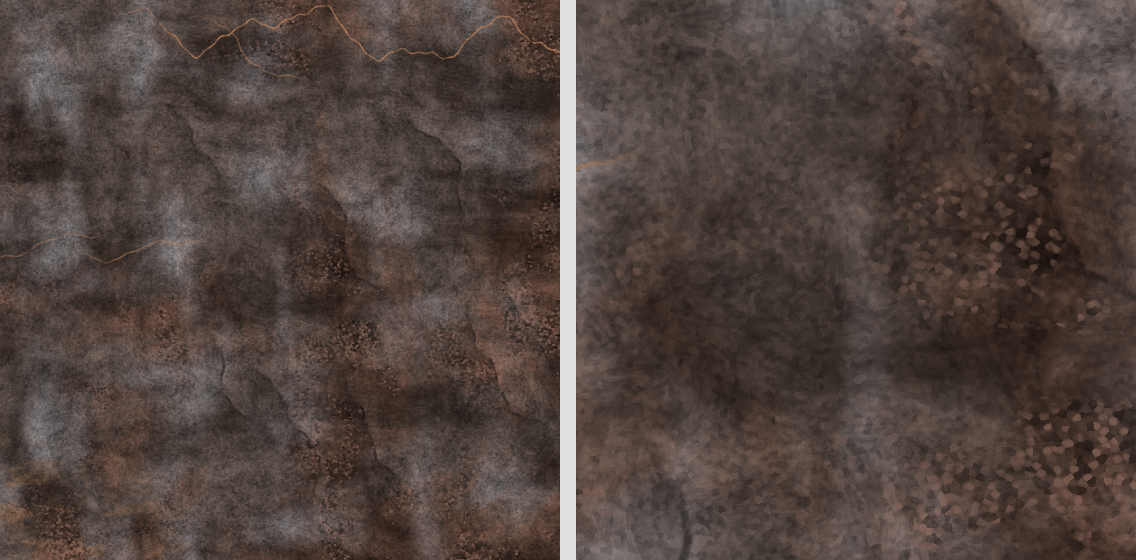
Left, the full canvas; right, a detail of the centre.
Give the GLSL for this texture, as a WebGL 1 fragment shader.

```glsl
precision highp float;
uniform vec2 u_resolution;

const vec3 SHADOW = vec3(0.18, 0.145, 0.125);
const vec3 STONE = vec3(0.335, 0.29, 0.27);
const vec3 RUST = vec3(0.35, 0.225, 0.175);
const vec3 MIST = vec3(0.50, 0.485, 0.50);
const vec3 OCHRE = vec3(0.50, 0.37, 0.28);
const vec3 PINK = vec3(0.56, 0.42, 0.37);
const vec3 COPPER = vec3(0.70, 0.49, 0.35);
const mat2 TURN = mat2(0.8, 0.6, -0.6, 0.8);

float hash(vec2 p) {
  return fract(sin(dot(p, vec2(127.1, 311.7))) * 43758.5);
}

// Warped, rotated sine octaves; a higher gain gives a rougher field
float layers(vec2 p, float gain) {
  float sum = 0.0;
  float weight = 0.5;
  for (int i = 0; i < 6; i++) {
    p = TURN * p + 1.7;
    p += 0.7 * sin(p.yx * 0.8 + float(i));
    sum += weight * sin(p.x + 0.5 * sin(p.y * 0.7)) * cos(p.y);
    weight *= gain;
    p *= 1.9;
  }
  return 0.5 + 0.75 * sum;
}

// Cellular noise: x = distance to nearest grain, y = its random value
vec2 grains(vec2 p) {
  vec2 cell = floor(p);
  vec2 nearest = vec2(9.0, 0.0);
  for (int y = -1; y <= 1; y++) {
    for (int x = -1; x <= 1; x++) {
      vec2 id = cell + vec2(float(x), float(y));
      vec2 centre = id + vec2(hash(id), hash(id + 17.3));
      float d = distance(p, centre);
      if (d < nearest.x) nearest = vec2(d, hash(id + 41.9));
    }
  }
  return nearest;
}

float wander(float t, float seed) {
  return 0.030 * sin(t * 17.0 + seed) + 0.014 * sin(t * 41.0 + seed * 2.3)
       + 0.004 * sin(t * 97.0 + seed * 3.1) + 0.0015 * sin(t * 231.0 + seed);
}

// Meandering path from a to b: x = signed distance, y = fade at the ends
vec2 seam(vec2 p, vec2 a, vec2 b, float bend, float seed) {
  vec2 run = b - a;
  float len = length(run);
  run /= len;
  float t = dot(p - a, run);
  float path = bend * wander(t, seed);
  float slope = (bend * wander(t + 0.002, seed) - path) / 0.002;
  float gap = dot(p - a, vec2(-run.y, run.x)) - path;
  float fade = smoothstep(0.0, 0.2, t / len) * (1.0 - smoothstep(0.7, 1.0, t / len));
  return vec2(gap / sqrt(1.0 + slope * slope), fade);
}

float line(float gap, float width) {
  float soft = max(width, 1.0 / u_resolution.y);
  return 1.0 - smoothstep(width * 0.3, width * 0.3 + soft, abs(gap));
}

void main() {
  vec2 p = gl_FragCoord.xy / u_resolution.y;
  float rough = layers(p * 75.0, 0.8);
  float relief = layers(p * vec2(26.0, 34.0) + 5.0, 0.7);

  // Broad stone, rust and mist
  float tone = layers(p * vec2(10.0, 15.0) + 3.0, 0.62);
  vec3 color = mix(SHADOW, STONE, smoothstep(-0.1, 0.8, tone));
  float warm = layers(p * 9.0 + 21.0, 0.65) + 0.5 * (p.x - p.y) + 0.25 * smoothstep(0.8, 1.0, p.y);
  float rust = smoothstep(0.35, 1.05, warm);
  color = mix(color, RUST * (0.55 + 0.7 * tone), rust * 0.65);
  float haze = layers(p * vec2(22.0, 15.0) + 47.0, 0.36) - 0.22 * (p.x - 0.5);
  float mist = smoothstep(0.4, 1.05, haze) * (1.0 - 0.4 * rust);
  color = mix(color, MIST, mist * 0.72);

  // Ochre streaks gather in the lower left
  float streak = layers(p * vec2(20.0, 60.0) + 9.0, 0.65);
  float corner = 1.0 - smoothstep(0.1, 0.42, length(p * vec2(0.9, 1.5)));
  color = mix(color, OCHRE, smoothstep(0.5, 0.95, streak) * corner * 0.7);

  // Dark seams with a shaded left side and a lit right side
  for (int i = 0; i < 8; i++) {
    float k = float(i);
    vec2 start = vec2(0.27 + 0.09 * k, 0.35 + 0.55 * hash(vec2(k, 5.0)));
    vec2 run = vec2(0.06 + 0.13 * hash(vec2(k, 8.0)), -0.16 - 0.14 * hash(vec2(k, 2.0)));
    vec2 s = seam(p, start, start + run, 0.7, k * 2.4);
    float side = smoothstep(-0.004, 0.006, s.x);
    float falloff = exp(-abs(s.x) * 40.0) * s.y;
    color *= 1.0 + falloff * mix(-0.16, 0.16, side);
    color *= 1.0 - 0.4 * line(s.x, 0.003) * s.y * smoothstep(0.2, 0.8, rough);
  }

  // Fine grain and clustered pink speckles
  vec2 fine = grains(p * 270.0);
  vec2 speck = grains(p * vec2(190.0, 215.0));
  color *= 0.99 + 0.26 * (rough - 0.5) + 0.26 * (relief - 0.5) + 0.24 * (fine.y - 0.5);
  float cluster = smoothstep(0.42, 0.85, layers(p * 19.0 + 71.0, 0.75)) * (0.3 + 0.7 * rust);
  float dots = smoothstep(0.45, 0.95, speck.y) * (1.0 - smoothstep(0.3, 0.8, speck.x));
  color = mix(color, PINK, dots * cluster * 0.65);
  color *= 1.0 - 0.3 * cluster * smoothstep(0.6, 0.9, 1.0 - speck.y);

  // One long copper vein and a few short ones
  vec2 vein = seam(p, vec2(0.15, 0.97), vec2(1.3, 0.89), 1.2, 1.2);
  float copper = line(vein.x, 0.0019) * vein.y;
  for (int i = 0; i < 3; i++) {
    float k = float(i);
    vec2 start = vec2(0.19 * k - 0.06, 0.49 + 0.17 * k * (k - 1.0) + 0.07 * k);
    vec2 s = seam(p, start, start + vec2(0.27, 0.13 - 0.13 * k), 0.6, k * 3.7);
    copper = max(copper, 0.65 * line(s.x, 0.0017) * s.y);
  }
  color = mix(color, COPPER, copper * clamp(0.4 + 0.5 * rough, 0.2, 0.9));

  gl_FragColor = vec4(clamp(color, 0.0, 1.0), 1.0);
}
```
